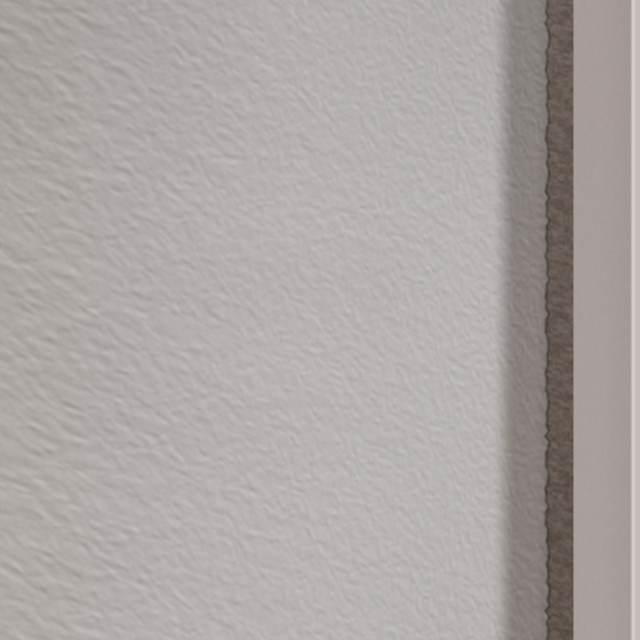
Give the GLSL for this texture, as a WebGL 1 fragment shader.

```glsl
precision highp float;
uniform vec2 u_resolution;

float hash(vec2 p) {
  vec3 q = fract(vec3(p.xyx) * 0.1031);
  q += dot(q, q.yzx + 33.33);
  return fract((q.x + q.y) * q.z);
}

float noise(vec2 p) {
  vec2 cell = floor(p);
  vec2 f = fract(p);
  f = f * f * (3.0 - 2.0 * f);
  return mix(mix(hash(cell), hash(cell + vec2(1.0, 0.0)), f.x),
             mix(hash(cell + vec2(0.0, 1.0)), hash(cell + 1.0), f.x), f.y);
}

// Plaster height: long ripples on the left, finer grain toward the right
float plaster(vec2 p) {
  vec2 q = vec2(44.0 * p.x + 34.0 * p.x * p.x, 92.0 * (p.y + 0.36 * p.x));
  q += 0.9 * vec2(noise(q * 0.45 + 7.0), noise(q * 0.5 + 31.0));
  float coarse = noise(q + 10.0);
  float fine = noise(q * vec2(1.75, 1.55) + 53.0);
  return mix(coarse, fine, 0.3 + 0.4 * smoothstep(0.0, 0.8, p.x));
}

float edge(float at, float soft, float x) {
  return smoothstep(at - soft, at + soft, x);
}

void main() {
  vec2 uv = gl_FragCoord.xy / u_resolution;
  float x = uv.x;
  float y = uv.y;
  float px = 1.0 / u_resolution.x;

  // Wall, brightening toward the shadow
  vec3 color = mix(vec3(0.665, 0.643, 0.630), vec3(0.722, 0.704, 0.702),
                   smoothstep(-0.05, 0.55, x));
  color += 0.022 * (1.0 - y) * (1.0 - smoothstep(0.0, 0.6, x));
  color -= 0.018 * smoothstep(0.55, 1.0, y);
  color += 0.012 * (noise(uv * vec2(7.0, 9.0)) - 0.5);

  // Soft shadow band
  vec3 shade = mix(vec3(0.525, 0.494, 0.478), vec3(0.535, 0.512, 0.500), y);
  shade -= 0.035 * smoothstep(0.835, 0.857, x);
  color = mix(color, shade, smoothstep(0.768, 0.806, x));

  // Raking light from above
  float relief = plaster(uv) - plaster(uv + vec2(0.0025, 0.0055));
  float depth = mix(0.105, 0.055, smoothstep(0.0, 0.7, x));
  color += depth * relief;
  color += 0.018 * (noise(uv * vec2(230.0, 250.0)) - 0.5);

  // Brown recess with a ragged dark seam
  float ragged = 0.006 * (noise(vec2(3.0, y * 110.0)) - 0.5);
  float seam = 0.855 + ragged;
  vec3 recess = mix(vec3(0.375, 0.330, 0.302), vec3(0.410, 0.365, 0.338), y);
  recess += 0.08 * (noise(vec2(x * 105.0, y * 190.0 + x * 40.0)) - 0.5);
  recess += 0.05 * (noise(uv * 260.0) - 0.5);
  color = mix(color, recess, edge(seam, 0.002, x));
  color -= 0.09 * (1.0 - smoothstep(0.001, 0.004, abs(x - seam)));

  // Smooth frame with faint vertical shading
  vec3 frame = mix(vec3(0.660, 0.628, 0.612), vec3(0.650, 0.615, 0.605), y);
  frame -= 0.02 * smoothstep(0.935, 0.985, x);
  frame += 0.012 * (noise(uv * vec2(260.0, 180.0)) - 0.5);
  color = mix(color, frame, edge(0.896, max(px, 0.0015), x));

  // Bright outer lip
  color = mix(color, vec3(0.760, 0.735, 0.730), edge(0.986, 0.002, x));
  color += 0.07 * (1.0 - smoothstep(0.001, 0.004, abs(x - 0.990)));

  gl_FragColor = vec4(clamp(color, 0.0, 1.0), 1.0);
}
```
